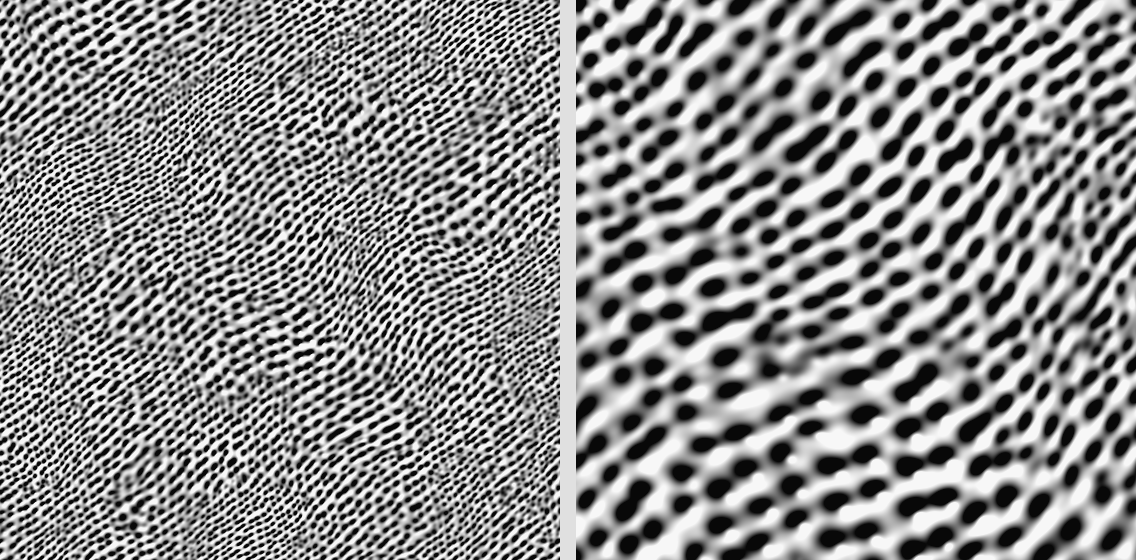
Left: the whole. Right: its middle third, enlarged.
Write a WebGL 2 fragment shader that draws this texture.

```glsl
#version 300 es
precision highp float;
// Embossed skin of dark pits in bent rows, with patches of fine and coarse grain.

uniform vec2 u_resolution;
out vec4 fragColor;

const float ROW_ANGLE = 0.66;
const float ROW_HEIGHT = 0.866;
const float PIT_FALLOFF = 10.0;
const float MEAN_DEPTH = 0.38;

// Integer hash giving two values in 0..1
vec2 hash2(vec2 cell, float seed) {
    uvec3 h = uvec3(ivec3(vec3(cell, seed)));
    h = h * 1664525u + 1013904223u;
    h.x += h.y * h.z; h.y += h.z * h.x; h.z += h.x * h.y;
    h ^= h >> 16u;
    h.x += h.y * h.z; h.y += h.z * h.x;
    return vec2(h.xy & 65535u) / 65535.0;
}

float cornerSlope(vec2 cell, vec2 offset, float seed) {
    float angle = 6.28318 * hash2(cell, seed).x;
    return dot(vec2(cos(angle), sin(angle)), offset);
}

float gradientNoise(vec2 p, float seed) {
    vec2 i = floor(p), f = p - i;
    vec2 u = f * f * f * (f * (f * 6.0 - 15.0) + 10.0);
    vec2 e = vec2(1.0, 0.0);
    float low = mix(cornerSlope(i, f, seed), cornerSlope(i + e, f - e, seed), u.x);
    float high = mix(cornerSlope(i + e.yx, f - e.yx, seed),
                     cornerSlope(i + 1.0, f - 1.0, seed), u.x);
    return mix(low, high, u.y);
}

vec2 warp(vec2 p, float frequency, float seed) {
    return vec2(gradientNoise(p * frequency, seed),
                gradientNoise(p * frequency, seed + 1.0));
}

mat2 rotation(float angle) {
    float c = cos(angle), s = sin(angle);
    return mat2(c, -s, s, c);
}

// Bright dot inside a dark ring, balanced to a mean near zero
float glintDot(vec2 d) {
    float r2 = dot(d, d);
    return 1.5 * exp(-60.0 * r2) - 0.5 * exp(-20.0 * r2);
}

// Shaded pits on a jittered hexagonal lattice; result is centred near zero
float pitLayer(vec2 rowPoint, float spacing, float glint, float seed) {
    vec2 q = rowPoint / spacing;
    float row = floor(q.y / ROW_HEIGHT);
    float shade = MEAN_DEPTH;
    for (float j = -1.0; j <= 1.0; j++) {
        float r = row + j;
        float shift = 0.5 * mod(r, 2.0);
        float column = floor(q.x - shift);
        for (float i = -1.0; i <= 1.0; i++) {
            vec2 cell = vec2(column + i, r);
            vec2 jitter = vec2(0.38, 0.28) * (hash2(cell, seed) - 0.5);
            vec2 center = vec2(cell.x + 0.5 + shift, (r + 0.5) * ROW_HEIGHT) + jitter;
            vec2 d = (q - center) * vec2(0.87, 1.08);
            float pit = exp(-PIT_FALLOFF * dot(d, d));
            // Depth darkens the pit, slope lights its lower rim
            shade -= pit * (1.0 + 5.6 * d.y - 0.6 * d.x);
            shade += glint * glintDot(d - vec2(0.05, -0.12));
        }
    }
    return shade;
}

void main() {
    vec2 p = gl_FragCoord.xy / u_resolution.y;

    // Broad maps of grain size, relief and glints
    float size = 0.95 + 2.7 * (gradientNoise(p * 3.2 + 0.37, 11.0)
                             + 0.4 * gradientNoise(p * 8.0, 12.0));
    float relief = 1.0 + 0.6 * gradientNoise(p * 8.0, 13.0);
    float glint = 0.6 * smoothstep(-0.1, 0.35, gradientNoise(p * 5.0, 14.0));

    // Bend the rows, then roughen them
    vec2 bent = p + 0.034 * warp(p, 4.5, 21.0) + 0.0035 * warp(p, 26.0, 23.0);
    vec2 rowPoint = rotation(ROW_ANGLE) * bent;

    // Crossfade three grain sizes
    float toMedium = smoothstep(0.2, 0.8, size);
    float toCoarse = smoothstep(1.2, 1.8, size);
    float fine = pitLayer(rowPoint, 0.0140, 0.0, 31.0);
    float medium = pitLayer(rowPoint, 0.0180, 0.5 * glint, 32.0);
    float coarse = pitLayer(rowPoint, 0.0240, glint, 33.0);
    float shade = mix(mix(fine, medium, toMedium), coarse, toCoarse);

    // Thin wrinkles along the rows
    float wrinkles = gradientNoise(rowPoint * vec2(50.0, 105.0), 41.0);

    float tone = clamp(0.52 + relief * shade + 0.4 * wrinkles, 0.03, 0.97);
    fragColor = vec4(vec3(tone), 1.0);
}
```
